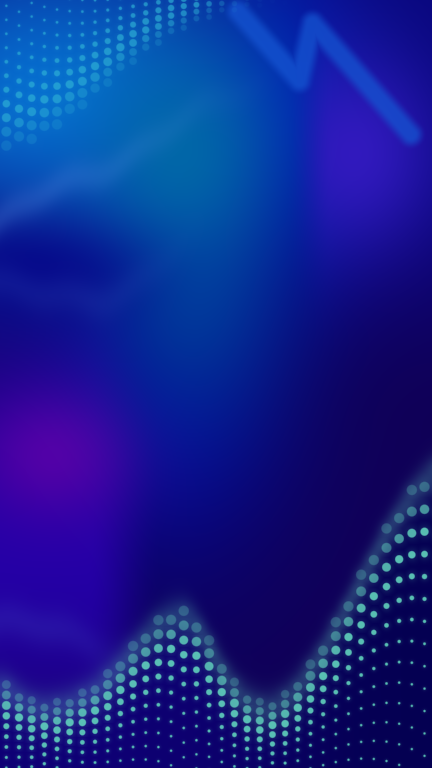
This background is drawn by a Shadertoy shader. Its source:

```glsl
// Deep blue and violet light fields with a wave of mint dots below and aqua dots above.

const vec3 INDIGO  = vec3(0.06, 0.00, 0.34);
const vec3 NAVY    = vec3(0.01, 0.00, 0.32);
const vec3 ROYAL   = vec3(0.00, 0.03, 0.65);
const vec3 OCEAN   = vec3(0.00, 0.22, 0.60);
const vec3 TEAL    = vec3(0.00, 0.42, 0.65);
const vec3 AZURE   = vec3(0.02, 0.45, 0.83);
const vec3 VIOLET  = vec3(0.14, 0.00, 0.65);
const vec3 MAGENTA = vec3(0.35, 0.00, 0.66);
const vec3 LILAC   = vec3(0.20, 0.10, 0.75);
const vec3 STREAK  = vec3(0.08, 0.33, 0.82);
const vec3 HAZE    = vec3(0.35, 0.55, 0.90);
const vec3 MINT    = vec3(0.38, 0.83, 0.74);
const vec3 AQUA    = vec3(0.18, 0.70, 0.84);

const float COLUMN_STEP  = 0.0165;  // dot spacing across, in canvas heights
const float DOT_SMALL    = 0.0015;
const float DOT_GROWTH   = 0.0053;
const float DOT_FALLOFF  = 4.6;     // rows over which dots shrink
const float STREAK_WIDTH = 0.017;

float bell(float x) { return exp(-x * x); }

float glow(vec2 uv, vec2 centre, vec2 size) {
    vec2 q = (uv - centre) / size;
    return exp(-dot(q, q));
}

// Height of the lower wave above the bottom edge
float lowerCrest(float u) {
    float hump = bell((u - 0.42) / (u < 0.42 ? 0.165 : 0.105));
    return 0.08 + 0.03 * bell(u / 0.06) + 0.125 * hump
         + 0.32 * smoothstep(0.6, 1.05, u);
}

// Depth of the upper wave below the top edge
float upperCrest(float u) { return 0.19 * bell(u / 0.33); }

float crest(float u, bool upper) { return upper ? upperCrest(u) : lowerCrest(u); }

// Staggered dots hung from a crest, shrinking row by row; returns coverage
float dotField(vec2 p, float aspect, bool upper) {
    float aa = 1.0 / iResolution.y;
    float cover = 0.0;
    for (int i = -1; i <= 1; i++) {
        float column = floor(p.x / COLUMN_STEP) + float(i);
        float x = (column + 0.5) * COLUMN_STEP;
        float top = crest(x / aspect, upper);
        float spacing = 0.0073 + 0.0575 * top;
        float stagger = fract(column * 0.5);
        float row = max(floor((top - p.y) / spacing - stagger + 0.5), 0.0) + stagger;
        float radius = DOT_SMALL + DOT_GROWTH * bell(row / DOT_FALLOFF);
        radius = min(radius, 0.43 * spacing);
        float d = length(p - vec2(x, top - row * spacing));
        float strength = mix(0.3, 0.9, smoothstep(0.0, 2.5, row)) * smoothstep(0.0, 0.03, top);
        float disc = 1.0 - smoothstep(radius - aa, radius + aa, d);
        float halo = 0.18 * bell(d / (radius * 1.7));
        cover = max(cover, strength * max(disc, halo));
    }
    return cover;
}

float segmentDistance(vec2 p, vec2 a, vec2 b) {
    vec2 ab = b - a;
    return length(p - a - ab * clamp(dot(p - a, ab) / dot(ab, ab), 0.0, 1.0));
}

// Broad overlapping light fields
vec3 lightFields(vec2 uv) {
    vec3 c = mix(INDIGO, ROYAL, 0.45 * smoothstep(0.45, 0.8, uv.y));
    c = mix(c, ROYAL, 0.75 * glow(uv, vec2(0.38, 0.47), vec2(0.28, 0.22)));
    float leftSide = 1.0 - smoothstep(0.2, 0.38, uv.x);
    c = mix(c, VIOLET, leftSide * bell((uv.y - 0.29) / 0.27));
    c = mix(c, MAGENTA, 0.9 * glow(uv, vec2(0.13, 0.41), vec2(0.19, 0.085)));
    c = mix(c, ROYAL, 0.9 * glow(uv, vec2(0.66, 0.85), vec2(0.17, 0.22)));
    c = mix(c, OCEAN, 0.95 * glow(uv, vec2(0.45, 0.63), vec2(0.21, 0.19)));
    c = mix(c, AZURE, 0.95 * glow(uv, vec2(0.12, 0.88), vec2(0.5, 0.19)));
    c = mix(c, TEAL, 0.85 * glow(uv, vec2(0.42, 0.80), vec2(0.2, 0.13)));
    // Dark pocket under the azure field
    c = mix(c, vec3(0.02, 0.03, 0.54), 0.92 * glow(uv, vec2(0.06, 0.645), vec2(0.27, 0.065)));
    // Lilac panel with a firm left edge
    float panel = smoothstep(0.66, 0.77, uv.x) * glow(uv, vec2(0.82, 0.80), vec2(0.2, 0.13));
    return mix(c, LILAC, 0.95 * panel);
}

void mainImage(out vec4 fragColor, in vec2 fragCoord) {
    vec2 uv = fragCoord / iResolution.xy;
    vec2 p = fragCoord / iResolution.y;
    float aspect = iResolution.x / iResolution.y;
    vec3 color = lightFields(uv);

    // Pale drifting veils
    float ripple = 0.008 * sin(uv.x * 17.0) + 0.004 * sin(uv.x * 41.0 + 1.0);
    float veil = bell((uv.y - 0.712 - 0.3 * uv.x - ripple) / 0.022) * (1.0 - smoothstep(0.1, 0.7, uv.x));
    float arc = bell((uv.y - 0.61 - 0.9 * pow(uv.x - 0.15, 2.0) - ripple) / 0.025)
              * (1.0 - smoothstep(0.2, 0.5, uv.x));
    float lowVeil = bell((uv.y - 0.19 + 0.12 * uv.x - ripple) / 0.025) * (1.0 - smoothstep(0.1, 0.4, uv.x));
    color = mix(color, HAZE, 0.24 * veil + 0.10 * arc + 0.12 * lowVeil);

    // Soft zigzag light streak
    vec2 start = vec2(0.31, 0.985), dip = vec2(0.39, 0.895);
    vec2 peak = vec2(0.407, 0.97), end = vec2(0.535, 0.825);
    float d = min(segmentDistance(p, start, dip),
              min(segmentDistance(p, dip, peak), segmentDistance(p, peak, end)));
    color = mix(color, STREAK, 0.75 * (1.0 - smoothstep(0.3, 1.2, d / STREAK_WIDTH)));

    // Lower wave: dark body, misty crest, dots
    float depth = lowerCrest(uv.x) - uv.y;
    vec3 body = mix(vec3(0.05, 0.0, 0.46), NAVY, smoothstep(0.35, 0.95, uv.x));
    color = mix(color, body, 0.85 * smoothstep(0.0, 0.07, depth));
    color = mix(color, MINT, 0.24 * bell((depth - 0.008) / 0.024));
    color = mix(color, MINT, dotField(p, aspect, false));

    // Upper wave
    color = mix(color, AQUA, 0.75 * dotField(vec2(p.x, 1.0 - p.y), aspect, true));
    fragColor = vec4(color, 1.0);
}
```
